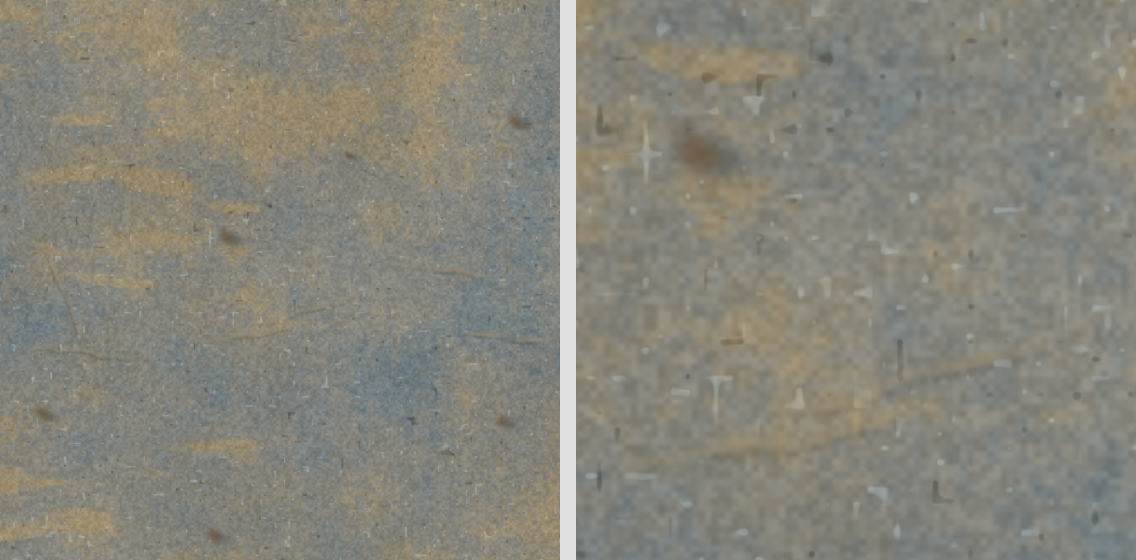
Left: the whole. Right: its middle third, enlarged.
Write a WebGL 1 fragment shader that draws this texture.

```glsl
precision highp float;
uniform vec2 u_resolution;

float hash(vec2 p) {
  vec3 q = fract(p.xyx * vec3(0.1031, 0.1030, 0.0973));
  q += dot(q, q.yzx + 33.33);
  return fract((q.x + q.y) * q.z);
}

float noise(vec2 p) {
  vec2 i = floor(p), f = fract(p);
  f = f * f * (3.0 - 2.0 * f);
  return mix(mix(hash(i), hash(i + vec2(1.0, 0.0)), f.x),
             mix(hash(i + vec2(0.0, 1.0)), hash(i + 1.0), f.x), f.y);
}

float fbm(vec2 p) {
  float sum = 0.0, amp = 0.5;
  for (int i = 0; i < 5; i++) {
    sum += amp * noise(p);
    p = mat2(1.6, 1.2, -1.2, 1.6) * p + 7.3;
    amp *= 0.52;
  }
  return sum;
}

// Soft dents, brown on the left and dark on the right
vec2 dents(vec2 uv) {
  vec2 result = vec2(0.0);
  vec2 cell = floor(uv * 6.0);
  for (int j = -1; j <= 1; j++) {
    for (int i = -1; i <= 1; i++) {
      vec2 id = cell + vec2(float(i), float(j));
      float size = mix(0.005, 0.014, hash(id + 61.0)) * step(0.74, hash(id + 20.0));
      vec2 center = (id + 0.2 + 0.6 * vec2(hash(id + 3.0), hash(id + 47.0))) / 6.0;
      vec2 d = uv - center + 0.006 * (vec2(noise(uv * 70.0), noise(uv * 70.0 + 9.0)) - 0.5);
      d.y += 0.35 * d.x;
      d /= max(size, 0.001);
      float on = step(0.001, size);
      result.x += on * exp(-dot(d, d) * 1.3);
      d.x -= 1.1;
      result.y += on * exp(-dot(d * vec2(0.7, 1.3), d));
    }
  }
  return result;
}

// Thin bowed ridges: x is the raised line, y its shadow
vec2 ridges(vec2 uv) {
  vec2 result = vec2(0.0);
  for (int i = 0; i < 6; i++) {
    float k = float(i);
    vec2 center = vec2(hash(vec2(k, 5.0)), 0.32 + 0.28 * hash(vec2(k, 12.0)));
    float angle = i == 0 ? -1.2 : 0.7 * (hash(vec2(k, 31.0)) - 0.6);
    float c = cos(angle), s = sin(angle);
    vec2 d = mat2(c, -s, s, c) * (uv - center);
    d.y += 1.6 * (hash(vec2(k, 8.0)) - 0.5) * d.x * d.x + 0.012 * (noise(uv * 28.0) - 0.5);
    float fade = 1.0 - smoothstep(0.03, 0.13, abs(d.x));
    fade *= 0.3 + 0.9 * noise(uv * 35.0 + k);
    result.x += fade * exp(-d.y * d.y / 0.00002);
    result.y += fade * exp(-pow(d.y + 0.006, 2.0) / 0.000012);
  }
  return result;
}

void main() {
  vec2 uv = gl_FragCoord.xy / u_resolution;
  vec2 warped = uv + 0.02 * (vec2(noise(uv * 9.0), noise(uv * 9.0 + 40.0)) - 0.5);

  // Worn ochre patches and a bluer band across the lower left
  float wear = 0.5 + 1.0 * (fbm(uv * vec2(4.0, 5.0) + 3.0) - 0.48);
  wear += 0.55 * (fbm(warped * vec2(13.0, 17.0) + 11.0) - 0.48);
  float band = exp(-pow((uv.y - 0.40 + 0.12 * uv.x) / 0.11, 2.0));
  wear += 0.06 - 0.28 * band * (1.0 - 0.6 * smoothstep(0.45, 0.9, uv.x));

  // Broken horizontal rubs on the left, faint vertical ones on the right
  float rubs = smoothstep(0.58, 0.85, noise(warped * vec2(7.0, 38.0) + 5.0));
  rubs *= smoothstep(0.35, 0.65, noise(uv * 5.0 + 70.0)) * (0.6 + 0.6 * noise(uv * 45.0));
  wear += 0.38 * rubs * (1.0 - 0.7 * smoothstep(0.3, 0.8, uv.x));
  float brushing = noise(warped * vec2(48.0, 5.0) + 23.0) - 0.5;
  wear += 0.2 * brushing * smoothstep(0.1, 0.8, uv.x);

  // Fine grain in tone and hue
  float grain = noise(uv * 250.0) + 0.7 * noise(uv * 135.0 + 19.0) - 0.85;
  wear += 0.26 * (noise(uv * 110.0 + 80.0) - 0.5);
  wear = clamp(wear, 0.0, 1.0);

  vec3 slate = vec3(0.42, 0.475, 0.50);
  vec3 stone = vec3(0.515, 0.513, 0.48);
  vec3 ochre = vec3(0.61, 0.55, 0.43);
  vec3 color = mix(slate, stone, smoothstep(0.0, 0.55, wear));
  color = mix(color, ochre, smoothstep(0.48, 1.0, wear));
  color += 0.075 * grain + 0.06 * (fbm(uv * 6.0 + 90.0) - 0.48);

  // Pale flecks and dark pinholes
  float fleck = noise(uv * 120.0 + 150.0);
  color += vec3(0.08, 0.10, 0.11) * smoothstep(0.86, 0.98, fleck);
  color -= 0.10 * smoothstep(0.90, 0.99, noise(uv * 95.0 + 210.0));

  vec2 ridge = ridges(uv);
  color = mix(color, vec3(0.60, 0.54, 0.42), 0.5 * min(ridge.x, 1.0));
  color -= 0.06 * min(ridge.y, 1.0);

  vec2 dent = dents(uv);
  color = mix(color, vec3(0.30, 0.32, 0.32), 0.55 * min(dent.y, 1.0));
  color = mix(color, vec3(0.43, 0.34, 0.23), 0.75 * min(dent.x, 1.0));

  gl_FragColor = vec4(clamp(color, 0.0, 1.0), 1.0);
}
```
